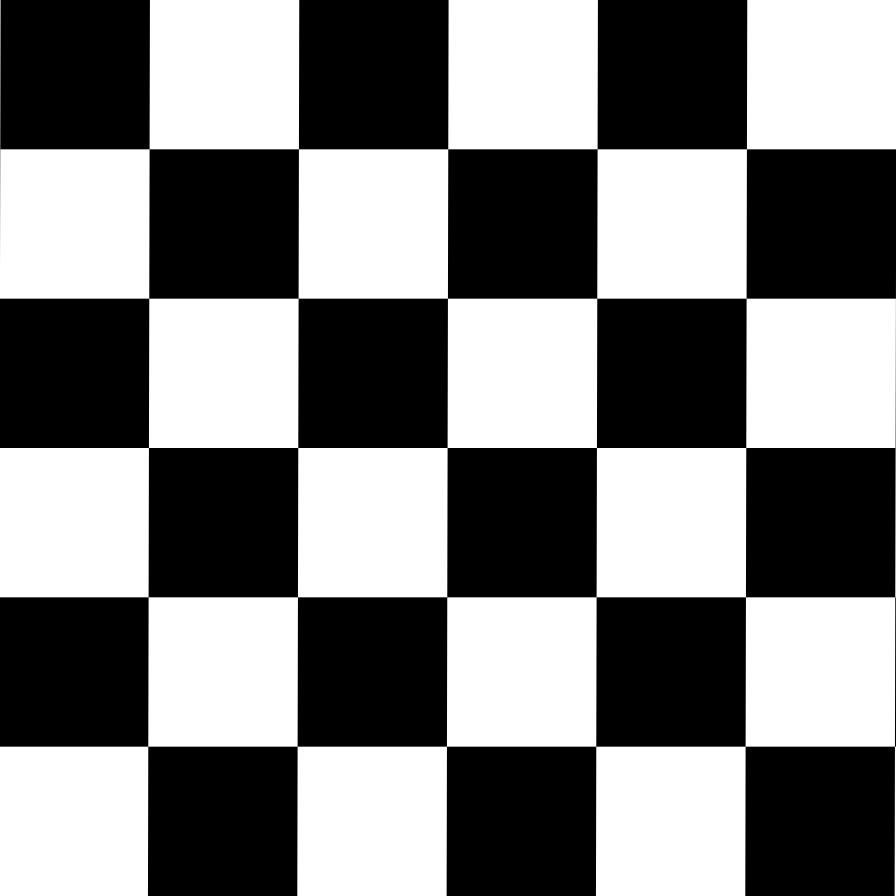
A Shadertoy shader for this pattern:

```glsl
const vec2 CELLS = vec2(6.0);      // squares across and down
const float LEAN = 0.0022;         // sideways drift of the columns over the full height
const float LEAN_PIVOT = 0.7;      // height at which the columns are unshifted
const vec3 DARK = vec3(0.0);
const vec3 LIGHT = vec3(1.0);

// Signed distance to the nearest cell edge: positive in even cells, negative in odd ones
vec2 edgeDistance(vec2 p) {
    return 0.5 - abs(mod(p + 0.5, 2.0) - 1.0);
}

void mainImage(out vec4 fragColor, in vec2 fragCoord) {
    vec2 uv = fragCoord / iResolution.xy;
    vec2 pixel = CELLS / iResolution.xy;

    // Slight lean of the vertical edges
    uv.x -= LEAN * (uv.y - LEAN_PIVOT);

    // Square wave per axis, softened across one pixel
    vec2 wave = clamp(2.0 * edgeDistance(uv * CELLS) / pixel, -1.0, 1.0);

    // The product of both waves alternates like a checkerboard
    float checker = 0.5 + 0.5 * wave.x * wave.y;
    fragColor = vec4(mix(DARK, LIGHT, checker), 1.0);
}
```
